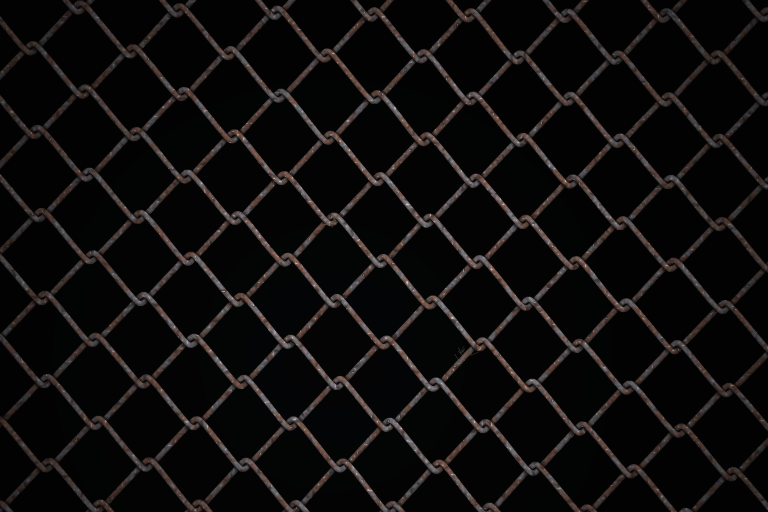
Write a Shadertoy shader that draws this pattern.

```glsl
// Rusty chain-link fence in front of a near-black void. Each wire is a rounded zigzag
// running across; even and odd wires hook into each other on a slightly skewed lattice.
// Falling strands lie in front of rising ones; gradient noise adds rust and wear.

const float PI = 3.14159265;
const vec2  KNOT_ORIGIN = vec2(-0.004, -0.010); // knot nearest the centre
const vec2  HALF_COL = vec2(0.0935, -0.0012);   // half a mesh across
const vec2  HALF_ROW = vec2(-0.0030, 0.0797);   // half a mesh up
const float LENS_BEND = 0.034;                  // pincushion strength
const float WIRE_RADIUS = 0.0056;
const float HOOK_REACH = 0.105;                 // overshoot past the knot, in half rows
const float BEND_SHARPNESS = 0.975;             // 1 gives pointed bends
const float HOOK_SKEW = 0.035;                  // sideways lean of the hooks
const float WOBBLE = 0.0014;                    // unevenness of the mesh
const vec3  VOID_COLOR = vec3(0.008, 0.008, 0.009);
const vec3  GLOW_COLOR = vec3(0.006, 0.008, 0.010);
const vec3  STEEL = vec3(0.46, 0.45, 0.47);
const vec3  RUST = vec3(0.47, 0.345, 0.30);
const vec3  GRIME = vec3(0.21, 0.17, 0.165);
const vec3  FLAKE = vec3(0.72, 0.68, 0.66);
const vec3  STRAW = vec3(0.43, 0.37, 0.28);
const vec2  CLUMP_A = vec2(-0.107, 0.069);
const vec2  CLUMP_B = vec2(0.160, -0.186);

vec2 hash22(vec2 p) {
    vec3 a = fract(p.xyx * vec3(0.1031, 0.1030, 0.0973));
    a += dot(a, a.yzx + 33.33);
    return fract((a.xx + a.yz) * a.zy);
}

float gradientDot(vec2 cell, vec2 f, vec2 corner) {
    float angle = 2.0 * PI * hash22(cell + corner).x;
    return dot(vec2(cos(angle), sin(angle)), f - corner);
}

// Gradient noise, roughly -0.7 to 0.7
float noise(vec2 p) {
    vec2 i = floor(p), f = fract(p);
    vec2 u = f * f * f * (f * (f * 6.0 - 15.0) + 10.0);
    return mix(mix(gradientDot(i, f, vec2(0, 0)), gradientDot(i, f, vec2(1, 0)), u.x),
               mix(gradientDot(i, f, vec2(0, 1)), gradientDot(i, f, vec2(1, 1)), u.x), u.y);
}

// Nearest wire of one parity: x = signed distance, y = nearness to the viewer
vec2 wire(vec2 lattice, float parity) {
    float row = parity + 2.0 * round((lattice.y - 0.5 - parity) * 0.5);
    float t = PI * (lattice.x - parity);
    float phase = t + PI * HOOK_SKEW * cos(t);
    float c = BEND_SHARPNESS * cos(phase);
    float scale = (0.5 + HOOK_REACH) / asin(BEND_SHARPNESS);
    float centre = row + 0.5 - scale * asin(c);
    float slope = scale * PI * BEND_SHARPNESS * sin(phase) / sqrt(1.0 - c * c);
    slope *= (1.0 - PI * HOOK_SKEW * sin(t)) * HALF_ROW.y / HALF_COL.x;
    return vec2((lattice.y - centre) * HALF_ROW.y * inversesqrt(1.0 + slope * slope), -slope);
}

float coverage(float d, float radius, float pixel) {
    return clamp(0.5 + (radius - abs(d)) / pixel, 0.0, 1.0);
}

// Round, top-lit metal with mottled rust
vec3 wireColor(vec2 strand, vec2 q, float seed) {
    vec2 m = q + seed * 7.3;
    float patches = noise(m * 30.0) + 0.6 * noise(m * 75.0 + 9.0);
    float grain = noise(m * 165.0 + 31.0);
    vec3 col = mix(STEEL, RUST, smoothstep(-0.35, 0.3, patches));
    col = mix(col, GRIME, 0.75 * smoothstep(0.05, 0.55, noise(m * 95.0 + 53.0) + 0.4 * grain));
    col = mix(col, FLAKE, 0.7 * smoothstep(0.28, 0.55, grain));
    float n = clamp(strand.x / WIRE_RADIUS, -1.0, 1.0);
    float light = 0.32 + 0.68 * sqrt(1.0 - n * n) + 0.22 * n;
    float facing = mix(0.84, 1.05, smoothstep(-0.6, 0.6, strand.y));
    return col * light * facing * (1.0 + 0.35 * grain);
}

// Dry stalks caught around a point
float stalks(vec2 p, vec2 clump, float spread, float pixel) {
    float mask = 0.0;
    for (int i = 0; i < 10; i++) {
        vec2 h = hash22(vec2(float(i) * 3.7 + 1.0, clump.x * 90.0 + 20.0));
        vec2 k = hash22(h * 91.0 + 5.0);
        vec2 dir = vec2(cos(2.0 * PI * k.x), sin(2.0 * PI * k.x));
        vec2 rel = p - clump - (h - 0.5) * spread * vec2(2.0, 1.2);
        float along = clamp(dot(rel, dir), -0.006, 0.006);
        mask = max(mask, coverage(length(rel - dir * along), 0.0007, pixel) * (0.4 + 0.6 * k.y));
    }
    return mask;
}

void mainImage(out vec4 fragColor, in vec2 fragCoord) {
    float pixel = 1.0 / iResolution.y;
    vec2 p = (fragCoord - 0.5 * iResolution.xy) * pixel;

    // Lens bend and mesh unevenness, then lattice units with knots where x + y is even
    vec2 q = p * (1.0 - LENS_BEND * dot(p, p));
    q += WOBBLE * vec2(noise(q * 9.0), noise(q * 9.0 + 40.0));
    vec2 lattice = inverse(mat2(HALF_COL, HALF_ROW)) * (q - KNOT_ORIGIN);

    vec2 even = wire(lattice, 0.0), odd = wire(lattice, 1.0);
    bool evenFront = even.y > odd.y;
    vec2 front = evenFront ? even : odd;
    vec2 back = evenFront ? odd : even;
    float frontSeed = evenFront ? 1.0 : 2.0;

    // Layers: void, rear strand with contact shadow, front strand, stalks
    vec3 col = VOID_COLOR + GLOW_COLOR * exp(-5.0 * dot(p - vec2(-0.1, -0.2), p - vec2(-0.1, -0.2)));
    float shadow = mix(0.4, 1.0, smoothstep(WIRE_RADIUS, 2.2 * WIRE_RADIUS, abs(front.x)));
    float vignette = 1.0 - 0.55 * smoothstep(0.2, 0.95, length(p - vec2(0.0, -0.06)));
    vec3 rear = wireColor(back, q, 3.0 - frontSeed) * shadow * vignette;
    col = mix(col, rear, coverage(back.x, WIRE_RADIUS, pixel));
    col = mix(col, wireColor(front, q, frontSeed) * vignette, coverage(front.x, WIRE_RADIUS, pixel));
    float litter = max(stalks(p, CLUMP_A, 0.013, pixel), 0.6 * stalks(p, CLUMP_B, 0.020, pixel));
    col = mix(col, STRAW * vignette, litter);
    fragColor = vec4(col, 1.0);
}
```
